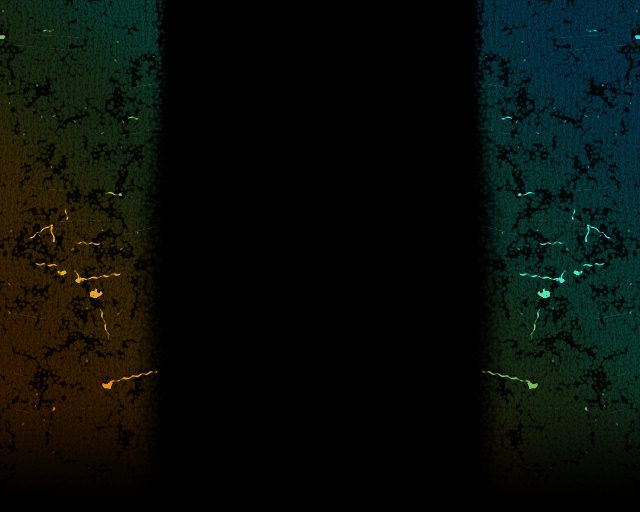
A Shadertoy shader for this background:

```glsl
// Two worn, scratched metal panels mirrored about a black central column.
// A diagonal hue ramp (amber, green, teal, blue) tints them; layered cellular
// noise pits the surface, and distance functions draw the scratches and chips.

const float PANEL_EDGE = 0.256;

// Scratches as start and end points, in canvas widths on the left panel.
const vec4 SCRATCHES[12] = vec4[12](
    vec4(.044, .426, .079, .449), vec4(.079, .449, .085, .422),
    vec4(.167, .499, .189, .495), vec4(.103, .473, .105, .457),
    vec4(.120, .421, .155, .419), vec4(.056, .388, .089, .385),
    vec4(.117, .378, .125, .363), vec4(.121, .362, .186, .372),
    vec4(.157, .316, .170, .272), vec4(.172, .203, .245, .220),
    vec4(.069, .751, .083, .753), vec4(.202, .616, .215, .615));

// Chips of bare paint as centre and radius.
const vec3 CHIPS[8] = vec3[8](
    vec3(.148, .341, .0075), vec3(.097, .374, .0042),
    vec3(.169, .197, .0058), vec3(.125, .363, .0045),
    vec3(.001, .742, .0040), vec3(.080, .448, .0028),
    vec3(.188, .495, .0022), vec3(.084, .161, .0024));

vec2 hash2(vec2 cell) {
    vec3 q = fract(cell.xyx * vec3(.1031, .1030, .0973));
    q += dot(q, q.yzx + 33.33);
    return fract((q.xx + q.yz) * q.zy);
}

// Distance to the nearest jittered cell point.
float cellular(vec2 p) {
    vec2 id = floor(p), f = fract(p);
    float nearest = 2.0;
    for (int j = -1; j <= 1; j++)
        for (int i = -1; i <= 1; i++) {
            vec2 cell = vec2(i, j);
            vec2 gap = cell + hash2(id + cell) - f;
            nearest = min(nearest, dot(gap, gap));
        }
    return sqrt(nearest);
}

float segmentDistance(vec2 p, vec2 a, vec2 b) {
    vec2 ab = b - a;
    float along = clamp(dot(p - a, ab) / dot(ab, ab), 0.0, 1.0);
    return length(p - a - ab * along);
}

float coverage(float signedDistance, float pixel) {
    return clamp(0.5 - signedDistance / pixel, 0.0, 1.0);
}

vec3 hueRamp(float t) {
    vec3 c = mix(vec3(.22, .11, .00), vec3(.22, .15, .01), smoothstep(.0, .25, t));
    c = mix(c, vec3(.09, .17, .07), smoothstep(.25, .46, t));
    c = mix(c, vec3(.03, .23, .19), smoothstep(.46, .66, t));
    return mix(c, vec3(.01, .20, .28), smoothstep(.66, .98, t));
}

// Grainy surface brightness, with dark wear gathered around the panel's middle.
float wornSurface(vec2 p) {
    vec2 warped = p + .006 * sin(p.yx * 90.0 + 2.0 * sin(p * 47.0));
    float wear = .32 * cellular(warped * 16.0) + .33 * cellular(warped * 52.0)
               + .35 * cellular(p * 150.0);
    float bias = .10 * exp(-dot((p - vec2(.15, .42)) * vec2(9.0, 4.5),
                                (p - vec2(.15, .42)) * vec2(9.0, 4.5)));
    float pits = smoothstep(.50, .66, wear + bias);
    float grain = cellular(p * vec2(330.0, 210.0) + 17.0);
    float streaks = .06 * sin(p.x * 610.0 + 3.0 * sin(p.y * 31.0));
    return (1.12 - .65 * grain + streaks) * mix(1.0, .14, pits);
}

float scratchMask(vec2 p, float pixel) {
    vec2 rough = p + .0011 * sin(p.yx * 420.0 + sin(p * 230.0));
    float breaks = smoothstep(.15, .55, cellular(p * 120.0));
    float mask = 0.0;
    for (int i = 0; i < 12; i++) {
        float d = segmentDistance(rough, SCRATCHES[i].xy, SCRATCHES[i].zw);
        mask = max(mask, coverage(d - .0011, pixel) * mix(.2, .95, breaks));
    }
    for (int i = 0; i < 8; i++) {
        vec2 offset = (rough - CHIPS[i].xy) * vec2(.85, 1.3);
        float d = length(offset) - CHIPS[i].z * (.65 + .6 * breaks);
        mask = max(mask, .9 * coverage(d, pixel));
    }
    // Faint, nearly level hairlines.
    for (int i = 0; i < 12; i++) {
        vec2 seed = hash2(vec2(i, 5.0));
        vec2 start = seed * vec2(.20, .62) + vec2(0.0, .14);
        vec2 span = vec2(.03 + .07 * seed.y, .03 * (seed.x - .4));
        float d = segmentDistance(p, start, start + span);
        mask = max(mask, .20 * breaks * coverage(d - .0004, pixel));
    }
    // Sparse bright flecks, one per chosen grid cell.
    vec2 id = floor(p * 40.0);
    vec2 centre = (id + .2 + .6 * hash2(id)) / 40.0;
    float chosen = step(.88, hash2(id + 71.0).x);
    float fleck = coverage(length(rough - centre) - .0013, pixel);
    return max(mask, .5 * chosen * fleck);
}

void mainImage(out vec4 fragColor, in vec2 fragCoord) {
    vec2 uv = fragCoord / iResolution.xy;
    float pixel = 1.0 / iResolution.x;
    // The height is scaled to the layout's 5:4 shape.
    vec2 p = vec2(min(uv.x, 1.0 - uv.x), uv.y * .8);
    fragColor = vec4(0.0, 0.0, 0.0, 1.0);
    if (p.x > PANEL_EDGE + .02) return;

    // Ragged inner edge, softer below the top, and a fade to the floor.
    float softness = mix(.055, .016, smoothstep(.5, .9, uv.y));
    float ragged = p.x + .022 * (cellular(p * 140.0) - .45);
    float panel = 1.0 - smoothstep(PANEL_EDGE - softness, PANEL_EDGE + .002, ragged);
    float floorFade = smoothstep(.0, .26, uv.y);

    float hue = -.2 + .7 * uv.y + .8 * uv.x - .18 * step(.5, uv.x);
    vec3 tint = hueRamp(hue);
    vec3 scratchColor = min(tint * 4.2 + vec3(.14, .10, .10), 1.0);
    vec3 color = tint * wornSurface(p) * panel;
    float scratchFade = 1.0 - smoothstep(PANEL_EDGE - .012, PANEL_EDGE, p.x);
    color = mix(color, scratchColor, scratchMask(p, pixel) * scratchFade);
    fragColor = vec4(color * floorFade, 1.0);
}
```
